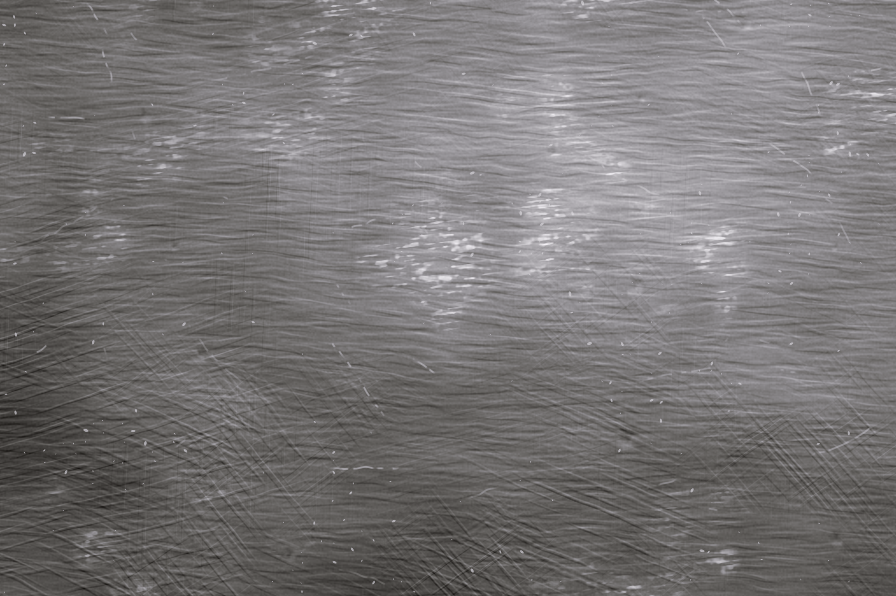
A WebGL 1 fragment shader for this texture:

```glsl
precision highp float;
uniform vec2 u_resolution;

float hash(vec2 p) {
  vec3 q = fract(vec3(p.xyx) * 0.1031);
  q += dot(q, q.yzx + 33.33);
  return fract((q.x + q.y) * q.z);
}

float noise(vec2 p) {
  vec2 i = floor(p), f = smoothstep(0.0, 1.0, p - i);
  return mix(mix(hash(i), hash(i + vec2(1, 0)), f.x),
             mix(hash(i + vec2(0, 1)), hash(i + vec2(1, 1)), f.x), f.y);
}

float fbm(vec2 p) {
  return 0.5 * noise(p) + 0.3 * noise(p * 2.1 + 7.3) + 0.2 * noise(p * 4.3 + 3.1);
}

vec2 turn(vec2 p, float angle) {
  float c = cos(angle), s = sin(angle);
  return vec2(c * p.x + s * p.y, c * p.y - s * p.x);
}

// One bristle track: 1D noise with its own random shift
float bristle(float x, float row) {
  x += 37.0 * hash(vec2(row, 5.0));
  float i = floor(x);
  return mix(hash(vec2(i, row)), hash(vec2(i + 1.0, row)), smoothstep(0.0, 1.0, x - i));
}

float strokes(vec2 p) {
  float row = floor(p.y);
  return mix(bristle(p.x, row), bristle(p.x, row + 1.0), smoothstep(0.0, 1.0, p.y - row));
}

// Thin grooves left by single hard bristles
float grooves(vec2 p) {
  return smoothstep(0.45, 0.9, strokes(p)) - 0.25;
}

// Paint relief: level strokes crossed by patches of slanted ones
float relief(vec2 p) {
  vec2 q = p + vec2(0.0, 0.03 * noise(p * 2.3) + 0.007 * noise(p * 9.0) + 0.003 * noise(p * 35.0));
  float low = 1.0 - smoothstep(0.1, 0.65, p.y);
  float left = 1.0 - smoothstep(0.2, 0.8, p.x);
  float h = 0.5 * smoothstep(0.2, 0.8, strokes(turn(q, 0.05) * vec2(13, 135)));
  h += 0.4 * smoothstep(0.25, 0.75, strokes(turn(q, -0.1) * vec2(15, 165) + 40.0));
  h += 0.3 * strokes(q * vec2(30, 250) + 90.0);
  float rising = smoothstep(0.3, 0.7, fbm(p * 3.5 + 11.0)) * (0.2 + 0.4 * left);
  float falling = smoothstep(0.3, 0.7, fbm(p * 4.0 + 23.0)) * (0.15 + 0.5 * low);
  float steep = smoothstep(0.35, 0.7, fbm(p * 4.0 + 47.0)) * (0.1 + 0.45 * low);
  float upright = smoothstep(0.42, 0.7, fbm(p * 4.5 + 31.0)) * (0.15 + 0.3 * left);
  h += rising * grooves(turn(q, 0.28) * vec2(11, 190));
  h += falling * grooves(turn(q, -0.42) * vec2(8, 190));
  h += steep * grooves(turn(q, -0.85) * vec2(9, 200));
  h += steep * grooves(turn(q, 0.62) * vec2(10, 200));
  return h + upright * grooves(turn(p, 1.52) * vec2(10, 190));
}

// Small chips of bare ground, gathered in loose groups
float flecks(vec2 p, float px) {
  vec2 g = p * 60.0, cell = floor(g);
  float pick = hash(cell + 71.0);
  vec2 d = g - cell - 0.3 - 0.4 * vec2(hash(cell + 3.0), hash(cell + 9.0));
  d = turn(d, 3.0 * hash(cell + 15.0)) * vec2(0.7, 1.3);
  float radius = 0.03 + 0.14 * pow(hash(cell + 27.0), 3.0);
  float shown = step(0.98 - 0.2 * smoothstep(0.5, 0.75, fbm(p * 5.0 + 50.0)), pick);
  return shown * (1.0 - smoothstep(radius - 30.0 * px, radius + 40.0 * px, length(d)));
}

// Thin curved scratches, broken along their length
float scratches(vec2 p, float px) {
  float sum = 0.0;
  for (int i = 0; i < 44; i++) {
    float k = float(i);
    vec2 at = vec2(1.5 * hash(vec2(k, 1)), hash(vec2(k, 2)));
    vec2 q = turn(p - at, mix(-1.4, 0.7, hash(vec2(k, 3))));
    float reach = 0.012 + 0.1 * pow(hash(vec2(k, 4)), 3.0);
    float wobble = 0.004 * noise(vec2(q.x * 60.0, k + 80.0));
    float d = abs(q.y + wobble + (hash(vec2(k, 5)) - 0.5) * 3.0 * q.x * q.x);
    float line = 1.0 - smoothstep(0.0004, 0.0006 + 1.2 * px, d);
    float gaps = smoothstep(0.3, 0.65, noise(vec2(q.x * 120.0, k)));
    sum += line * gaps * (1.0 - smoothstep(0.7 * reach, reach, abs(q.x))) * (0.4 + 0.6 * hash(vec2(k, 6)));
  }
  return min(sum, 1.0);
}

// Lumps in the paint: lit on one side, shaded on the other
float lumps(vec2 p) {
  float sum = 0.0;
  for (int i = 0; i < 14; i++) {
    float k = float(i) + 60.0;
    vec2 at = vec2(1.5 * hash(vec2(k, 1)), hash(vec2(k, 2)));
    float size = 0.004 + 0.012 * pow(hash(vec2(k, 3)), 3.0);
    vec2 q = turn(p - at, hash(vec2(k, 4)) - 0.5) / size;
    q += 1.4 * vec2(noise(p * 110.0), noise(p * 110.0 + 8.0)) - 0.7;
    sum -= q.y * exp(-dot(q, q) * 0.8);
  }
  return sum;
}

void main() {
  float px = 1.0 / u_resolution.y;
  vec2 p = gl_FragCoord.xy * px, uv = gl_FragCoord.xy / u_resolution;

  // Soft light from the upper right, mottled by uneven paint
  vec2 away = (uv - vec2(0.68, 0.73)) / vec2(0.54, 0.52);
  float glow = exp(-dot(away, away));
  float tone = 0.285 + 0.31 * glow + 0.2 * (fbm(p * vec2(3.0, 4.2) + 4.0) - 0.5);
  tone += 0.13 * (fbm(p * vec2(5.0, 9.0) + 14.0) - 0.5);
  tone += 0.07 * (noise(p * vec2(11, 2)) - 0.5) * smoothstep(0.3, 0.8, uv.y);

  // Embossed brush marks and fine grain
  float slope = relief(p) - relief(p + vec2(0.001, 0.0024));
  tone += slope * (0.17 + 0.08 * glow) + 0.04 * (noise(p * 340.0) - 0.5);

  // Thin worn highlights on the ridges, then damage
  float worn = smoothstep(0.56, 0.76, fbm(p * 5.0 + 19.0));
  float ridge = strokes(turn(p, 0.12) * vec2(38, 260)) * (0.55 + 0.6 * noise(p * 150.0));
  tone += 0.26 * worn * smoothstep(0.45, 0.85, ridge) + 0.05 * worn;
  tone += 0.2 * lumps(p);
  tone = mix(tone, 0.82, 0.55 * scratches(p, px));
  tone = mix(tone, 0.85, 0.65 * flecks(p, px));

  // Warm grey shadows, faintly violet lights
  float blue = mix(-0.014, 0.014, smoothstep(0.35, 0.62, tone));
  gl_FragColor = vec4(tone + vec3(0.006, -0.004, blue), 1.0);
}
```
